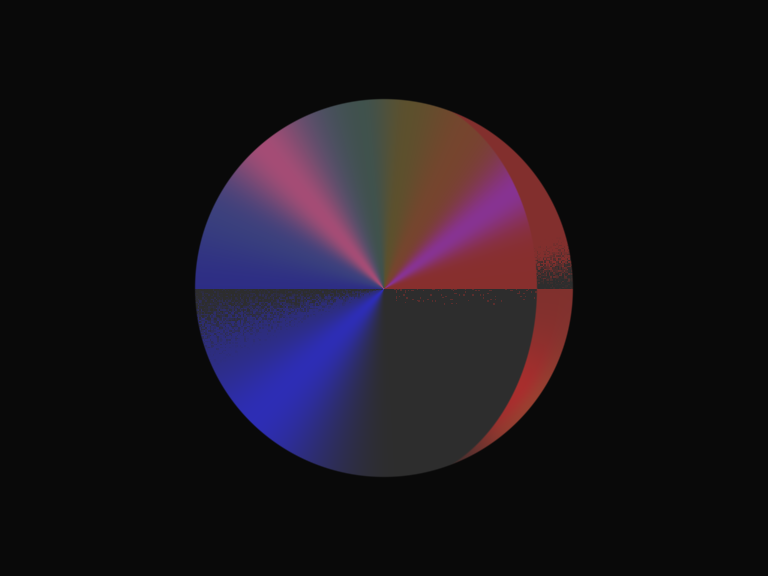
Write a Shadertoy shader that draws this background.

```glsl
// A dark disc holding a fan of soft colour rays, with a red crescent at right.
// Rays are bell curves of the polar angle laid over a gradient; the crescent
// is the disc minus an ellipse, and hashed grain roughens the dim seams.
#define RADIUS 0.328
#define LENS vec2(0.2656, 0.342)
#define SEAM_Y -0.0018
#define GRAIN_ROWS 384.0
#define BACKDROP vec3(0.037)
#define GREY vec3(0.178)
#define RED vec3(0.53, 0.185, 0.178)
#define BLUE vec3(0.178, 0.178, 0.52)
#define PINK vec3(0.645, 0.30, 0.46)
#define PURPLE vec3(0.53, 0.20, 0.57)

float hash(vec2 cell) {
    vec3 v = fract(vec3(cell.xyx) * 0.1031);
    v += dot(v, v.yzx + 33.33);
    return fract((v.x + v.y) * v.z);
}

// Bell-shaped ray around an angle, in degrees
float ray(float angle, float centre, float width) {
    float d = (angle - centre) / width;
    return exp(-d * d);
}

// Upper half: red through olive and slate to blue, with two bright rays
vec3 upperFan(float angle) {
    vec3 c = mix(RED, vec3(0.46, 0.27, 0.178), smoothstep(25.0, 65.0, angle));
    c = mix(c, vec3(0.36, 0.315, 0.178), smoothstep(62.0, 84.0, angle));
    c = mix(c, vec3(0.25, 0.32, 0.30), smoothstep(82.0, 97.0, angle));
    c = mix(c, vec3(0.27, 0.31, 0.41), smoothstep(96.0, 118.0, angle));
    c = mix(c, vec3(0.22, 0.25, 0.49), smoothstep(118.0, 156.0, angle));
    c = mix(c, BLUE, smoothstep(154.0, 180.0, angle));
    c = mix(c, PURPLE, ray(angle, 37.0, 11.5));
    return mix(c, PINK, ray(angle, 130.0, 14.0));
}

// Lower half: a blue beam at left, plain grey at right; angle is below the seam
vec3 lowerFan(float angle, float depth, float grain) {
    float fromLeft = 180.0 - angle;
    float beam = ray(fromLeft, 45.0, 17.0);
    float haze = 1.0 - smoothstep(55.0, 94.0, fromLeft);
    float rough = smoothstep(0.0, 20.0, fromLeft + (grain - 0.5) * 14.0);
    vec3 c = GREY;
    c.b += (0.29 * haze + 0.24 * beam) * rough;
    float speck = step(0.86 + 5.0 * depth, grain) * step(angle, 90.0);
    return mix(c, RED, 0.5 * speck);
}

// Crescent: fades to grain above the seam, glows and tapers below it
vec3 crescent(float angle, float below, float grain, float radius) {
    float fade = smoothstep(1.0, 14.0, angle + (grain - 0.5) * 9.0);
    vec3 above = mix(GREY, vec3(0.51, 0.185, 0.178), fade);
    vec3 glow = mix(vec3(0.66, 0.18, 0.178), vec3(0.60, 0.25, 0.19),
                    smoothstep(0.295, RADIUS, radius));
    vec3 under = mix(vec3(0.50, 0.19, 0.178), glow, ray(angle, 38.0, 19.0));
    under = mix(under, GREY, smoothstep(48.0, 78.0, angle));
    return mix(above, under, below);
}

void mainImage(out vec4 fragColor, in vec2 fragCoord) {
    float pixel = 1.0 / iResolution.y;
    vec2 p = (fragCoord - 0.5 * iResolution.xy) * pixel;
    vec2 q = p - vec2(0.0, SEAM_Y);
    float radius = length(p);
    float angle = degrees(atan(abs(q.y), q.x));
    float grain = hash(floor(p * GRAIN_ROWS) + 512.0);
    float below = smoothstep(0.5 * pixel, -0.5 * pixel, q.y);

    // Fan on both sides of the seam
    vec3 fan = mix(upperFan(angle), lowerFan(angle, abs(q.y), grain), below);

    // Right-hand crescent outside the ellipse
    float lens = (length(p / LENS) - 1.0) * LENS.x;
    float outside = smoothstep(-pixel, pixel, lens) * step(0.0, p.x);
    vec3 disc = mix(fan, crescent(angle, below, grain, radius), outside);

    // Disc over the backdrop
    float cover = smoothstep(pixel, -pixel, radius - RADIUS);
    fragColor = vec4(mix(BACKDROP, disc, cover), 1.0);
}
```
